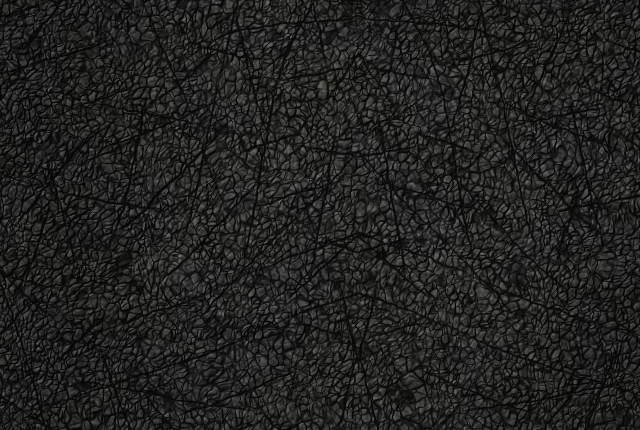
A Shadertoy shader for this texture:

```glsl
// Black grained leather: crossing wrinkle networks, long creases and soft raking light.
#define CELLS 43.0        // coarse wrinkle cells per canvas height
#define FINE_CELLS 60.0   // fine wrinkle cells per canvas height
#define GRAIN 185.0       // pore noise frequency
#define WARP 0.030        // bending of the wrinkle networks
#define CREASE_WIDTH 0.0046
#define LIGHT_STEP vec2(-0.0036, 0.0028)
#define AXIS 0.56         // fold axis of the long creases, share of width
#define FLOOR_TONE 0.037
#define TOP_TONE 0.172
#define WARM_TINT vec3(1.0, 1.01, 0.93)
#define COOL_TINT vec3(0.99, 1.0, 0.99)

float hash(vec2 p) {
    return fract(sin(dot(p, vec2(127.1, 311.7))) * 43758.5453);
}

vec2 hash2(vec2 p) {
    return vec2(hash(p), hash(p + 57.3));
}

float noise(vec2 p) {
    vec2 i = floor(p), f = fract(p);
    f = f * f * (3.0 - 2.0 * f);
    return mix(mix(hash(i), hash(i + vec2(1, 0)), f.x),
               mix(hash(i + vec2(0, 1)), hash(i + vec2(1, 1)), f.x), f.y);
}

vec2 rotate(vec2 p, float a) {
    return mat2(cos(a), sin(a), -sin(a), cos(a)) * p;
}

// Gap between the two nearest cell centres: zero on the cell borders.
float cellGap(vec2 p) {
    vec2 cell = floor(p), f = fract(p);
    float nearest = 8.0, second = 8.0;
    for (int y = -1; y <= 1; y++) {
        for (int x = -1; x <= 1; x++) {
            vec2 o = vec2(x, y);
            float d = length(o + hash2(cell + o) - f);
            second = min(second, max(nearest, d));
            nearest = min(nearest, d);
        }
    }
    return second - nearest;
}

// Long gently curved creases in several directions, broken up by noise.
float creases(vec2 p) {
    float ink = 0.0;
    for (int i = 0; i < 6; i++) {
        float k = float(i);
        vec2 q = rotate(p, 0.3 + k * 0.52) + k * 3.7;
        float spacing = 0.13 + 0.017 * k;
        float bend = 0.09 * noise(q * 3.0) + 0.004 * noise(q * 27.0);
        float d = abs(fract((q.y + bend) / spacing) - 0.5) * spacing;
        float present = smoothstep(0.42, 0.70, noise(q * 6.0 + 19.0));
        ink = max(ink, present * (1.0 - smoothstep(0.0004, CREASE_WIDTH, d)));
    }
    return ink;
}

// Surface height: 0 in the deepest wrinkles, about 1 on the tops.
float height(vec2 p, float axis) {
    vec2 bend = vec2(noise(p * 13.0), noise(p * 13.0 + 41.0)) - 0.5;
    vec2 ripple = vec2(noise(p * 70.0), noise(p * 70.0 + 23.0)) - 0.5;
    vec2 q = p + WARP * bend + 0.009 * ripple;

    // Two stretched networks cross each other, each fading in and out.
    vec2 coarse = rotate(q, 0.25) * vec2(1.18, 0.84) * CELLS;
    vec2 fine = rotate(q, -0.7) * vec2(0.78, 1.2) * FINE_CELLS + 9.0;
    float coarseDepth = mix(0.55, 1.0, noise(p * 31.0 + 11.0));
    float fineDepth = mix(0.25, 1.0, noise(p * 37.0 + 29.0));
    float h = 1.0 - coarseDepth * (1.0 - smoothstep(0.0, 0.30, cellGap(coarse)));
    h *= 1.0 - fineDepth * (1.0 - smoothstep(0.0, 0.32, cellGap(fine)));

    vec2 folded = vec2(abs(p.x - axis), p.y) + 0.005 * ripple;
    h *= 1.0 - 0.9 * creases(folded);
    return h * (0.75 + 0.5 * noise(p * 115.0));
}

void mainImage(out vec4 fragColor, in vec2 fragCoord) {
    vec2 p = fragCoord / iResolution.y;
    float axis = AXIS * iResolution.x / iResolution.y;

    // Relief: slopes facing the upper left catch light.
    float h = height(p, axis);
    float slope = h - height(p + LIGHT_STEP, axis);
    float side = smoothstep(0.15, 0.85, abs(p.x - axis));

    // Fine pores and slow changes of sheen.
    float pores = 0.6 * noise(p * GRAIN) + 0.4 * noise(p * GRAIN * 0.53 + 7.0);
    float sheen = mix(1.12, 0.88, side) * (0.89 + 0.22 * noise(p * 5.0 + 3.0));
    float tone = FLOOR_TONE * (0.75 + 0.5 * pores);
    tone += TOP_TONE * h * (0.45 + 1.1 * pores) * sheen;
    tone += mix(0.040, 0.085, side) * slope * (0.5 + pores);

    // Slightly darker toward the outer corners.
    vec2 rim = fragCoord / iResolution.xy - 0.5;
    tone *= 1.05 - 0.25 * dot(rim, rim);

    vec3 tint = mix(WARM_TINT, COOL_TINT, smoothstep(0.35, 0.8, noise(p * 11.0 + 5.0)));
    fragColor = vec4(max(tone, 0.028) * tint, 1.0);
}
```
